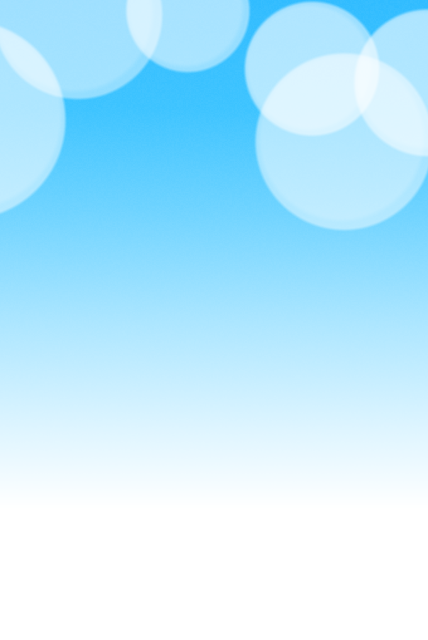
Reproduce this background procedurally as a Shadertoy shader.

```glsl
// A sky gradient fading to white, with soft translucent discs along the top.
// The sky blends a few colour stops by height; each disc layers a pale rim
// and a slightly offset core in white, with faint grain over the blue.

const vec2 CANVAS = vec2(1.0, 1.5);   // width is one unit
const int DISC_COUNT = 6;

// Hash without sine: one value in 0..1 per cell.
float hash21(vec2 cell) {
    vec3 q = fract(cell.xyx * 0.1031);
    q += dot(q, q.yzx + 33.33);
    return fract((q.x + q.y) * q.z);
}

// Linear blend between two heights, measured down from the top.
vec3 blendStop(vec3 below, vec3 next, float start, float end, float depth) {
    return mix(below, next, clamp((depth - start) / (end - start), 0.0, 1.0));
}

vec3 skyColor(float depth) {
    vec3 sky = vec3(0.20, 0.74, 1.0);
    sky = blendStop(sky, vec3(0.25, 0.77, 1.0), 0.00, 0.17, depth);
    sky = blendStop(sky, vec3(0.44, 0.83, 1.0), 0.17, 0.33, depth);
    sky = blendStop(sky, vec3(0.67, 0.90, 1.0), 0.33, 0.50, depth);
    sky = blendStop(sky, vec3(0.87, 0.96, 1.0), 0.50, 0.67, depth);
    return blendStop(sky, vec3(1.0), 0.67, 0.795, depth);
}

// Smooth coverage of a circle.
float discMask(vec2 p, vec2 center, float radius, float softness) {
    return 1.0 - smoothstep(-softness, softness, length(p - center) - radius);
}

// White veil whose rim is thinner than its offset core.
vec3 addDisc(vec3 base, vec2 p, vec2 center, float radius, float opacity, vec2 shift) {
    float rim = discMask(p, center, radius, 0.005);
    float core = discMask(p, center + shift, radius * 0.93, 0.008);
    float veil = opacity * rim * mix(0.84, 1.0, core);
    return mix(base, vec3(1.0), veil);
}

void mainImage(out vec4 fragColor, in vec2 fragCoord) {
    vec2 p = fragCoord / iResolution.xy * CANVAS;
    p.y = CANVAS.y - p.y;             // depth below the top edge

    // Sky with fine grain that vanishes toward white
    float depth = p.y / CANVAS.y;
    vec3 color = skyColor(depth);
    float grain = hash21(floor(p * 340.0)) - 0.5;
    color += grain * 0.035 * (1.0 - color);

    // Discs: center x, center depth, radius, opacity
    vec4 discs[DISC_COUNT] = vec4[](
        vec4( 0.182, 0.035, 0.197, 0.53),
        vec4(-0.080, 0.281, 0.233, 0.58),
        vec4( 0.439, 0.025, 0.144, 0.57),
        vec4( 0.729, 0.161, 0.157, 0.61),
        vec4( 0.804, 0.332, 0.207, 0.56),
        vec4( 1.000, 0.194, 0.172, 0.60)
    );
    for (int i = 0; i < DISC_COUNT; i++) {
        float angle = 6.2832 * hash21(vec2(float(i), 7.0));
        vec2 shift = 0.05 * discs[i].z * vec2(cos(angle), sin(angle));
        color = addDisc(color, p, discs[i].xy, discs[i].z, discs[i].w, shift);
    }

    fragColor = vec4(clamp(color, 0.0, 1.0), 1.0);
}
```
